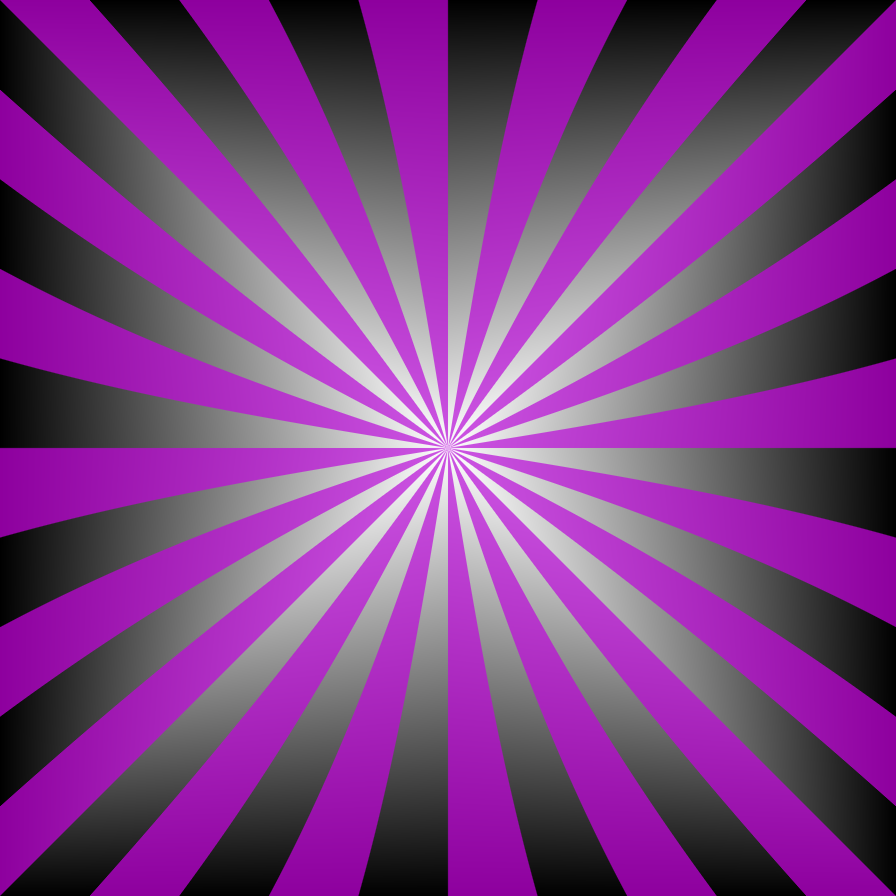
Give the GLSL for this background, as a Shadertoy shader.

```glsl
// A sunburst of forty bands, alternating purple and grey, that bend outward.
// Band edges blend from equal angles at the centre to equal steps along the
// square border; both colours fade with square distance from the centre.

const float PI = 3.14159265;
const float BANDS_PER_OCTANT = 5.0;
const float BEND_POWER = 1.6;     // how late the bands begin to bend
const float DIAGONAL_LIFT = 0.25; // extra light toward the diagonals

const vec3 PURPLE_INNER = vec3(0.80, 0.33, 0.89);
const vec3 PURPLE_OUTER = vec3(0.555, 0.0, 0.62);
const vec3 GREY_INNER = vec3(1.0);
const vec3 GREY_OUTER = vec3(0.0);

// Distance from the centre measured in nested squares: 1 at the border.
float squareDistance(vec2 p) {
    return max(abs(p.x), abs(p.y));
}

// Signed slope from the nearest axis, -1 to 1; positive is clockwise.
float axisSlope(vec2 p) {
    float reach = max(squareDistance(p), 1e-5);
    return abs(p.y) > abs(p.x) ? p.x * sign(p.y) / reach
                               : -p.y * sign(p.x) / reach;
}

// Band coordinate: whole numbers lie on the band edges.
float bandCoordinate(float slope, float dist) {
    float byAngle = atan(slope) * 4.0 / PI;
    float bend = pow(min(dist, 1.0), BEND_POWER);
    return BANDS_PER_OCTANT * mix(byAngle, slope, bend);
}

// Share of grey at p, smoothed over one pixel.
float greyCoverage(vec2 p, float band, float pixel) {
    float bandsPerUnit = BANDS_PER_OCTANT * 4.0 / (PI * max(length(p), 1e-5));
    float wave = sin(PI * band);
    return clamp(0.5 + wave / (PI * bandsPerUnit * pixel), 0.0, 1.0);
}

// Fade position: 0 at the centre, 1 at the border.
float fadePosition(float slope, float dist) {
    float d = min(dist, 1.0);
    return d - DIAGONAL_LIFT * abs(slope) * d * (1.0 - d);
}

void mainImage(out vec4 fragColor, in vec2 fragCoord) {
    float side = min(iResolution.x, iResolution.y);
    vec2 p = (2.0 * fragCoord - iResolution.xy) / side;
    float pixel = 2.0 / side;

    // Band layout
    float dist = squareDistance(p);
    float slope = axisSlope(p);
    float band = bandCoordinate(slope, dist);

    // Colours and fade
    float fade = fadePosition(slope, dist);
    vec3 purple = mix(PURPLE_INNER, PURPLE_OUTER, fade);
    vec3 grey = mix(GREY_INNER, GREY_OUTER, fade);

    fragColor = vec4(mix(purple, grey, greyCoverage(p, band, pixel)), 1.0);
}
```
